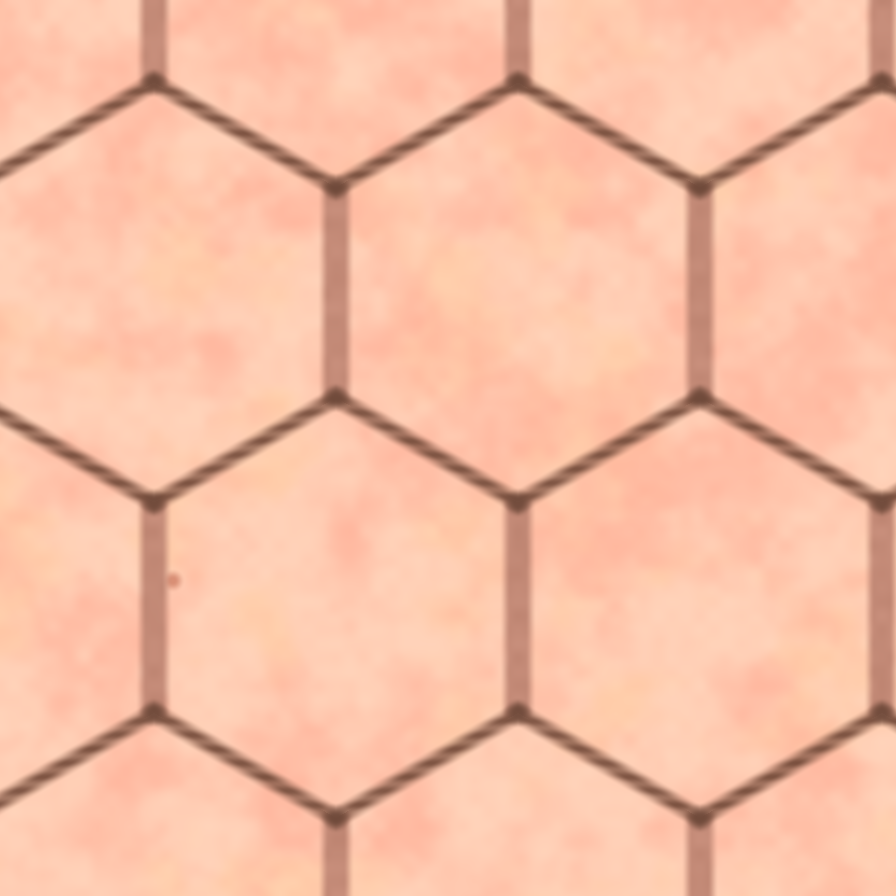
Give the GLSL for this pattern, as a Shadertoy shader.

```glsl
const float TAU = 6.2831853;
const float TILE_WIDTH = 0.40625;
const vec2 TILE_CENTER = vec2(0.375, 0.3216);
const vec2 HEX_STEP = vec2(1.0, 1.7320508);

const vec3 PALE_CLAY = vec3(1.0, 0.815, 0.715);
const vec3 ROSY_CLAY = vec3(1.0, 0.715, 0.62);
const vec3 WARM_CLAY = vec3(1.0, 0.80, 0.65);
const vec3 WIDE_GROUT = vec3(0.765, 0.54, 0.465);
const vec3 THIN_GROUT = vec3(0.50, 0.335, 0.265);
const vec3 JOINT_COLOR = vec3(0.43, 0.285, 0.225);
const vec3 SPECK_COLOR = vec3(0.85, 0.56, 0.46);

float hash(vec2 p) {
    return fract(sin(dot(p, vec2(127.1, 311.7))) * 43758.5453);
}

float valueNoise(vec2 p) {
    vec2 cell = floor(p);
    vec2 f = fract(p);
    f = f * f * (3.0 - 2.0 * f);
    float low = mix(hash(cell), hash(cell + vec2(1.0, 0.0)), f.x);
    float high = mix(hash(cell + vec2(0.0, 1.0)), hash(cell + 1.0), f.x);
    return mix(low, high, f.y);
}

float cloudNoise(vec2 p) {
    float sum = 0.0;
    float weight = 0.5;
    for (int octave = 0; octave < 3; octave++) {
        sum += weight * valueNoise(p);
        p = p * 2.1 + 17.3;
        weight *= 0.55;
    }
    return sum / 0.926;
}

// Offset from the nearest hexagon center, for tiles one unit wide
vec2 hexLocal(vec2 p) {
    vec2 a = mod(p + 0.5 * HEX_STEP, HEX_STEP) - 0.5 * HEX_STEP;
    vec2 b = mod(p, HEX_STEP) - 0.5 * HEX_STEP;
    return dot(a, a) < dot(b, b) ? a : b;
}

// Coverage falling from one at the core to zero at the rim
float softBand(float dist, float core, float rim) {
    return 1.0 - smoothstep(core, rim, dist);
}

vec3 clayColor(vec2 uv) {
    float blush = smoothstep(0.3, 0.85, cloudNoise(uv * 13.0));
    float warmth = smoothstep(0.45, 0.8, cloudNoise(uv * 10.0 + 41.0));
    vec3 color = mix(PALE_CLAY, WARM_CLAY, warmth * 0.75);
    color = mix(color, ROSY_CLAY, blush * 0.85);
    return color + vec3(0.0, 0.025, 0.025) * (valueNoise(uv * 64.0) - 0.5);
}

void mainImage(out vec4 fragColor, in vec2 fragCoord) {
    vec2 uv = fragCoord / iResolution.y;
    vec2 q = abs(hexLocal((uv - TILE_CENTER) / TILE_WIDTH));

    // Distances to the upright sides, sloping sides and corners
    float uprightDist = (0.5 - q.x) * TILE_WIDTH;
    float slopeDist = (0.5 - dot(q, vec2(0.5, 0.8660254))) * TILE_WIDTH;
    float cornerDist = min(length(q - vec2(0.0, 0.57735)),
                           length(q - vec2(0.5, 0.288675))) * TILE_WIDTH;

    // Mottled clay with one small stain
    vec3 color = clayColor(uv);
    float speckDist = length(uv - vec2(0.193, 0.352));
    color = mix(color, SPECK_COLOR, softBand(speckDist, 0.002, 0.014));

    // Wide pale grout on upright sides
    float grain = 0.04 * (valueNoise(uv * 64.0 + 9.0) - 0.5);
    color = mix(color, WIDE_GROUT + grain, softBand(uprightDist, 0.008, 0.021));

    // Thin beaded grout on sloping sides
    float bead = 0.5 + 0.5 * cos(TAU * (uv.y * 64.0 - 0.5));
    float slopeCover = softBand(slopeDist, 0.001, 0.0145);
    color = mix(color, THIN_GROUT + grain, slopeCover * mix(0.74, 1.0, bead));

    // Dark joints at the corners
    color = mix(color, JOINT_COLOR, 0.85 * softBand(cornerDist, 0.003, 0.018));

    fragColor = vec4(clamp(color, 0.0, 1.0), 1.0);
}
```
